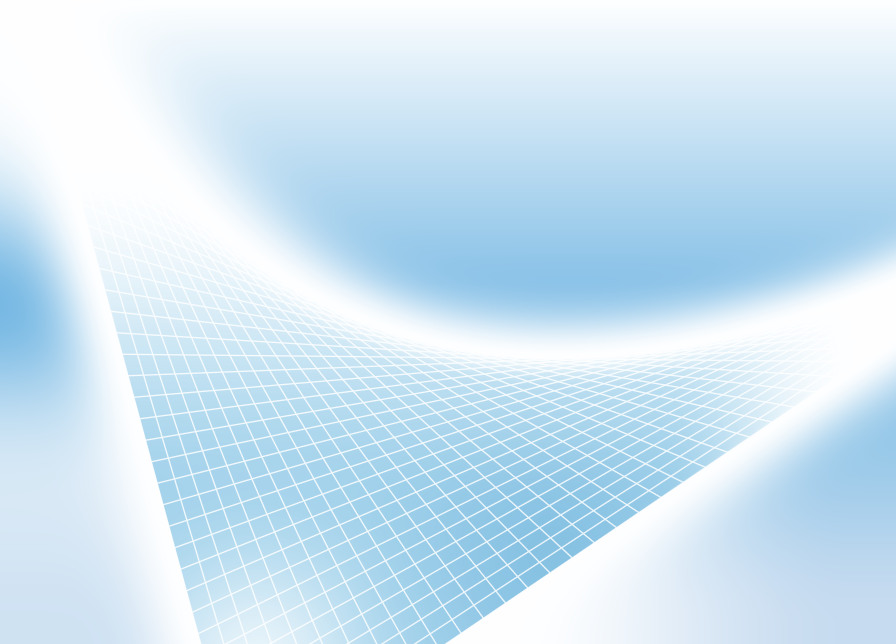
A WebGL 2 fragment shader for this background:

```glsl
#version 300 es
precision highp float;

uniform vec2 u_resolution;
out vec4 outColor;

// Net frame, in canvas heights: two straight sides that leave one corner
const vec2 CORNER = vec2(0.371, -0.218);
const vec2 LEFT_SIDE = vec2(-0.4356, 1.603);
const vec2 RIGHT_SIDE = vec2(1.657, 1.125);
const float STRANDS = 48.0;
const float STRAND_WIDTH = 0.0021;
const float STRAND_OPACITY = 0.85;

// Glow widths
const float LEFT_GLOW = 0.08;
const float RIGHT_GLOW = 0.065;
const float CURVE_GLOW = 0.07;
const float CURVE_GLOW_WIDE = 0.13;
const float INNER_GLOW = 0.025;

const vec3 WHITE = vec3(0.995, 0.998, 1.0);
const vec3 SKY = vec3(0.53, 0.755, 0.905);
const vec3 LEFT_BLUE = vec3(0.46, 0.72, 0.89);
const vec3 LEFT_PALE = vec3(0.81, 0.885, 0.95);
const vec3 RIGHT_BLUE = vec3(0.58, 0.78, 0.91);
const vec3 RIGHT_PALE = vec3(0.78, 0.86, 0.94);
const vec3 NET_BLUE = vec3(0.63, 0.82, 0.92);
const vec3 NET_DEEP = vec3(0.53, 0.76, 0.89);

float bell(float d, float width) {
    return exp(-d * d / (width * width));
}

// Coverage of the straight strand nearest to parameter t
float strand(float t, vec2 net, vec2 gradP, vec2 gradQ, float pixel) {
    float k = round(t * STRANDS) / STRANDS;
    float offset = net.x * k + net.y * (1.0 - k) - k * (1.0 - k);
    float d = abs(offset) / length(k * gradP + (1.0 - k) * gradQ);
    float cover = (0.5 * (STRAND_WIDTH + pixel) - d) / pixel;
    return clamp(cover, 0.0, min(1.0, STRAND_WIDTH / pixel));
}

vec3 skyAbove(vec2 pos, float d) {
    vec3 color = mix(WHITE, SKY, clamp((1.0 - pos.y) / 0.44, 0.0, 1.0));
    float width = mix(CURVE_GLOW_WIDE, CURVE_GLOW, smoothstep(0.1, 0.7, pos.x));
    return mix(color, WHITE, bell(d, width));
}

vec3 leftField(vec2 pos, float d) {
    vec3 color = mix(WHITE, LEFT_PALE, smoothstep(0.6, 0.0, pos.y));
    color = mix(color, LEFT_BLUE, bell(pos.y - 0.53, 0.18));
    return mix(color, WHITE, bell(d, LEFT_GLOW));
}

vec3 rightField(vec2 pos, float d) {
    vec3 color = mix(RIGHT_PALE, RIGHT_BLUE, smoothstep(0.03, 0.36, pos.y));
    color = mix(WHITE, color, smoothstep(0.78, 1.32, pos.x));
    return mix(color, WHITE, bell(d, RIGHT_GLOW));
}

vec3 netFill(vec2 pos, float d) {
    float tint = smoothstep(0.75, 0.2, pos.y);
    tint *= 1.0 - smoothstep(1.02, 1.34, pos.x);
    tint *= 1.0 - 0.75 * bell(length(pos - vec2(0.40, -0.03)), 0.17);
    vec3 blue = mix(NET_BLUE, NET_DEEP, bell(length(pos - vec2(0.86, 0.14)), 0.2));
    return mix(mix(WHITE, blue, tint), WHITE, 0.7 * bell(d, INNER_GLOW));
}

void main() {
    vec2 pos = gl_FragCoord.xy / u_resolution.y;
    float pixel = 1.0 / u_resolution.y;

    // Oblique coordinates along the two sides, with their gradients
    mat2 toNet = inverse(mat2(LEFT_SIDE, RIGHT_SIDE));
    vec2 net = toNet * (pos - CORNER);
    vec2 gradP = vec2(toNet[0][0], toNet[1][0]);
    vec2 gradQ = vec2(toNet[0][1], toNet[1][1]);

    // Signed distances to the sides and to the curve the strands touch
    float rightDist = net.x / length(gradP);
    float leftDist = net.y / length(gradQ);
    vec2 root = sqrt(max(net, vec2(0.00001)));
    vec2 slope = 0.5 * (gradP / root.x + gradQ / root.y);
    float curveDist = (1.0 - root.x - root.y) / length(slope);

    // Soft fields outside the net
    vec3 color;
    if (leftDist < 0.0) color = leftField(pos, leftDist);
    else if (rightDist < 0.0) color = rightField(pos, rightDist);
    else color = skyAbove(pos, curveDist);

    // Two strands pass through every point: the roots of a quadratic
    float middle = 1.0 + net.y - net.x;
    float spread = sqrt(max(middle * middle - 4.0 * net.y, 0.0));
    float first = strand(0.5 * (middle - spread), net, gradP, gradQ, pixel);
    float second = strand(0.5 * (middle + spread), net, gradP, gradQ, pixel);
    float lines = 1.0 - (1.0 - first) * (1.0 - second);

    vec3 mesh = mix(netFill(pos, curveDist), WHITE, STRAND_OPACITY * lines);
    float edge = min(curveDist, min(leftDist, rightDist));
    color = mix(color, mesh, smoothstep(-pixel, pixel, edge));

    outColor = vec4(color, 1.0);
}
```
